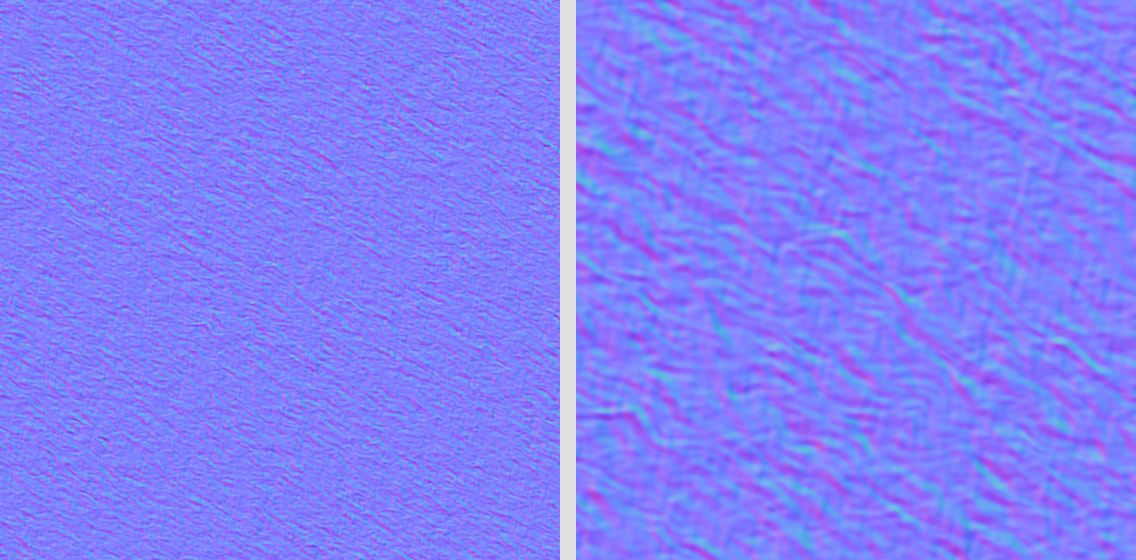
Left, the full canvas; right, a detail of the centre.
A Shadertoy shader for this texture map:

```glsl
// Tangent-space normal map of finely creased cloth.
// Cellular noise scatters stretched, slightly tilted creases in several directions;
// their analytic slopes are summed and encoded as a normal colour (green points down).

const vec2 FOLD_SIZE   = vec2(0.0420, 0.0068);  // length and width of a crease cell
const vec2 RIPPLE_SIZE = vec2(0.0190, 0.0058);
const vec2 STEEP_SIZE  = vec2(0.0280, 0.0062);
const vec2 WEFT_SIZE   = vec2(0.0120, 0.0052);
const vec2 WARP_SIZE   = vec2(0.0150, 0.0052);

const float FOLD_ANGLE   = -0.58;               // radians, negative falls to the right
const float RIPPLE_ANGLE = -0.36;
const float STEEP_ANGLE  = -0.92;
const float WEFT_ANGLE   = -0.06;
const float WARP_ANGLE   = 1.57;

const float FOLD_SLOPE   = 0.130;
const float RIPPLE_SLOPE = 0.110;
const float STEEP_SLOPE  = 0.115;
const float WEFT_SLOPE   = 0.075;
const float WARP_SLOPE   = 0.072;

const float FOLD_CONTRAST  = 0.65;              // 0 even heights, 1 few high creases
const float WEAVE_CONTRAST = 0.0;
const float TILT       = 0.9;                   // spread of crease directions in a layer
const float WAVINESS   = 0.0016;                // bending of the folds
const float PATCHINESS = 0.16;                  // broad variation of crease depth
const float BLUE_DEPTH = 1.7;                   // how much slopes darken blue
const vec3  FLAT_COLOR = vec3(0.505, 0.496, 0.997);

// Three random values in 0..1 for a cell of a layer
vec3 hash3(vec2 cell, int layer) {
    uvec3 v = uvec3(ivec3(ivec2(cell), layer)) * 1664525u + 1013904223u;
    v.x += v.y * v.z; v.y += v.z * v.x; v.z += v.x * v.y;
    v ^= v >> 16u;
    v.x += v.y * v.z; v.y += v.z * v.x; v.z += v.x * v.y;
    return vec3(v >> 8u) / 16777216.0;
}

// Slope of a layer of scattered creases, relative to the crease width
vec2 creaseSlope(vec2 p, float angle, vec2 size, float contrast, int layer) {
    vec2 along = vec2(cos(angle), sin(angle));
    vec2 across = vec2(-along.y, along.x);
    vec2 q = vec2(dot(p, along), dot(p, across)) / size;
    vec2 base = floor(q);
    vec2 slope = vec2(0.0);
    for (int y = -2; y <= 2; y++) {
        for (int x = -1; x <= 1; x++) {
            vec2 cell = base + vec2(x, y);
            vec3 rnd = hash3(cell, layer);
            vec2 d = q - cell - rnd.xy;
            float tilt = TILT * (2.0 * fract(rnd.z * 61.0) - 1.0);
            d.y += tilt * d.x;

            // Gradient of the smooth bump (1 - r^2)^3
            float falloff = max(1.0 - dot(d, d), 0.0);
            vec2 bump = -6.0 * d * falloff * falloff;
            bump.x += tilt * bump.y;

            // Contrast leaves a few creases standing out
            float height = 2.0 * rnd.z - 1.0;
            slope += height * mix(1.0, 1.3 * abs(height), contrast) * bump;
        }
    }
    return along * slope.x * size.y / size.x + across * slope.y;
}

// Slow layered sines, about -1..1
float patches(vec2 p) {
    return 0.5 * sin(13.0 * p.x + 21.0 * p.y + 2.0 * sin(9.0 * p.y))
         + 0.5 * sin(31.0 * p.x - 17.0 * p.y + 2.0 * sin(14.0 * p.x));
}

// Layered sines that bend the folds
vec2 bend(vec2 p) {
    vec2 wave = sin(vec2(97.0, 83.0) * p.yx + 2.0 * sin(vec2(41.0, 53.0) * p));
    return WAVINESS * (wave + 0.6 * sin(vec2(151.0, 173.0) * p.yx + 3.0 * wave.yx));
}

void mainImage(out vec4 fragColor, in vec2 fragCoord) {
    vec2 p = fragCoord / iResolution.y;
    vec2 bent = p + bend(p);

    // Diagonal creases, deeper in some patches
    vec2 slope = FOLD_SLOPE * creaseSlope(bent, FOLD_ANGLE, FOLD_SIZE, FOLD_CONTRAST, 1)
               + RIPPLE_SLOPE * creaseSlope(bent, RIPPLE_ANGLE, RIPPLE_SIZE, FOLD_CONTRAST, 2)
               + STEEP_SLOPE * creaseSlope(bent, STEEP_ANGLE, STEEP_SIZE, FOLD_CONTRAST, 3);
    slope *= 1.0 + PATCHINESS * patches(p);

    // Fine weave of short threads
    slope += WEFT_SLOPE * creaseSlope(p, WEFT_ANGLE, WEFT_SIZE, WEAVE_CONTRAST, 4)
           + WARP_SLOPE * creaseSlope(p, WARP_ANGLE, WARP_SIZE, WEAVE_CONTRAST, 5);

    // Encode the normal
    vec3 normal = normalize(vec3(-slope.x, slope.y, 1.0));
    vec3 offset = 0.5 * (normal - vec3(0.0, 0.0, 1.0));
    fragColor = vec4(FLAT_COLOR + offset * vec3(1.0, 1.0, BLUE_DEPTH), 1.0);
}
```
